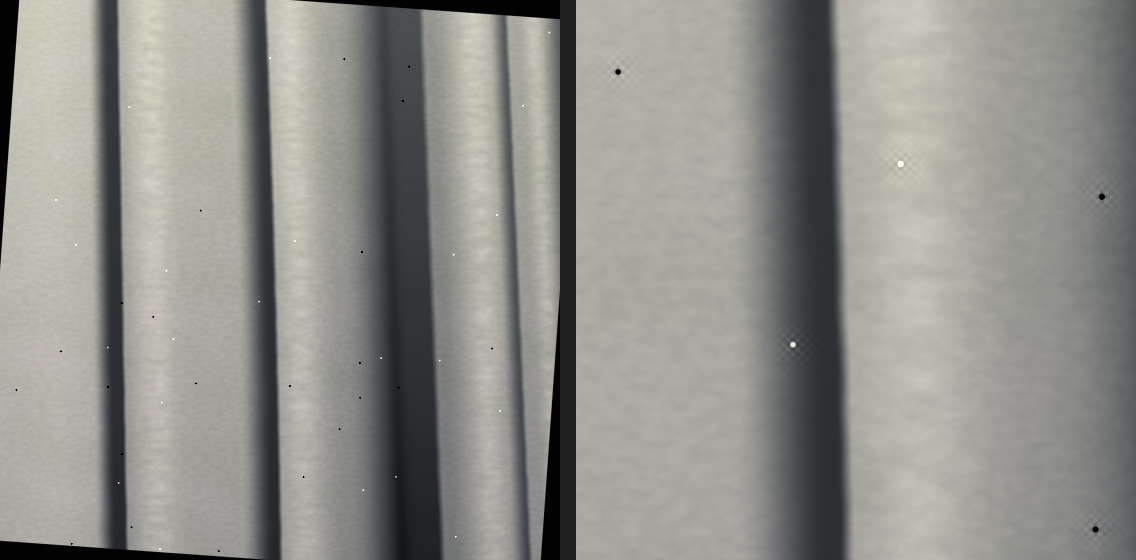
Left, the full canvas; right, a detail of the centre.
Write a Shadertoy shader that draws this texture.

```glsl
// Soft vertical folds of pale grey cloth on a slightly turned square sheet.
// A one dimensional brightness profile is fanned out towards the bottom, then
// tinted, mottled with gradient noise and dusted with small specks.

#define TURN 0.071          // rotation of the sheet, radians
#define EDGE_BLUR 0.0013    // softness of the sheet border
#define FAN 0.0398          // how far the folds spread downwards
#define LEAN 0.0087         // common sideways drift of the folds
#define FADE 0.13           // loss of light from top to bottom
#define GRAIN 0.030         // strength of the fine mottling
#define CLOUD 0.022         // strength of the broad mottling
#define SPECK_CELLS 12.0    // speck grid cells per side
#define SPECK_SHARE 0.27    // share of cells that hold a speck
#define SPECK_RADIUS 0.0017
#define BORDER vec3(0.008, 0.008, 0.012)

vec2 hash2(vec2 p) {
    vec3 q = fract(vec3(p.xyx) * vec3(0.1031, 0.1030, 0.0973));
    q += dot(q, q.yzx + 33.33);
    return fract((q.xx + q.yz) * q.zy);
}

// Gradient noise, roughly -0.7 to 0.7
float slopeAt(vec2 cell, vec2 offset) {
    float angle = 6.2832 * hash2(cell + 71.0).x;
    return dot(vec2(cos(angle), sin(angle)), offset);
}

float gradientNoise(vec2 p) {
    vec2 i = floor(p), f = fract(p);
    vec2 u = f * f * f * (f * (f * 6.0 - 15.0) + 10.0);
    vec2 r = vec2(1.0, 0.0);
    float low = mix(slopeAt(i, f), slopeAt(i + r.xy, f - r.xy), u.x);
    float high = mix(slopeAt(i + r.yx, f - r.yx), slopeAt(i + r.xx, f - r.xx), u.x);
    return mix(low, high, u.y);
}

float ridge(float s, float centre, float width) {
    float d = (s - centre) / width;
    return exp(-d * d);
}

// Shadow that deepens gradually and ends at a crisp right edge
float foldShadow(float s, float start, float core, float edge, float blur) {
    return smoothstep(start, core, s) * (1.0 - smoothstep(edge - blur, edge + blur, s));
}

float clothLight(float s, float down, float wobble) {
    float light = mix(0.775, 0.65, s) - FADE * down;

    // Rounded crests
    light += 0.035 * ridge(s, 0.09, 0.06);
    light += (0.075 + wobble) * ridge(s, 0.268, 0.028);
    light += (0.095 + wobble) * ridge(s, 0.517, 0.030);
    light += (0.120 + wobble) * ridge(s, 0.842, 0.030);
    light += (0.100 + wobble) * ridge(s, 0.950, 0.016);

    // Half shade beside the crests
    light -= 0.05 * ridge(s, 0.215, 0.015);
    light -= 0.06 * ridge(s, 0.595, 0.035);
    light -= 0.10 * ridge(s, 0.765, 0.030);

    // Deep folds
    float dark = mix(0.235, 0.150, down);
    float hollow = mix(0.310, 0.125, down) - 0.05 * ridge(s, 0.682, 0.014);
    light = mix(light, dark, foldShadow(s, 0.155, 0.192, 0.2100, 0.0045));
    light = mix(light, dark, foldShadow(s, 0.408, 0.464, 0.4745, 0.0050));
    light = mix(light, hollow, foldShadow(s, 0.590, 0.688, 0.7520, 0.0070));
    light = mix(light, dark, 0.75 * foldShadow(s, 0.870, 0.902, 0.9030, 0.0050));
    return mix(light, dark, 0.75 * smoothstep(0.960, 1.005, s));
}

// Signed change of brightness: bright or black dots with a faint ripple
float specks(vec2 uv) {
    vec2 cell = floor(uv * SPECK_CELLS);
    vec2 pick = hash2(cell + 5.0);
    vec2 spot = (cell + 0.15 + 0.7 * hash2(cell + 19.0)) / SPECK_CELLS;
    vec2 d = uv - spot;
    float r = length(d);
    float dot1 = 1.0 - smoothstep(SPECK_RADIUS * 0.5, SPECK_RADIUS * 1.4, r);
    float ripple = cos(d.x * 1100.0) * cos(d.y * 1100.0) * exp(-r * 170.0);
    float tone = pick.y < 0.5 ? -0.8 : 0.6;
    return step(pick.x, SPECK_SHARE) * (tone * dot1 + 0.10 * ripple * (1.0 - dot1));
}

void mainImage(out vec4 fragColor, in vec2 fragCoord) {
    vec2 uv = fragCoord / iResolution.xy;
    float down = 1.0 - uv.y;

    // Fanned coordinate across the folds
    float s = (uv.x - LEAN * down) / (1.0 + FAN * down);
    s -= 0.003 * sin(3.1416 * down) * ridge(s, 0.46, 0.12);
    s += 0.0012 * gradientNoise(uv * vec2(6.0, 28.0));

    // Mottled cloth light
    float wobble = 0.06 * gradientNoise(uv * vec2(25.0, 75.0) + 9.0);
    float light = clothLight(s, down, wobble);
    float grain = gradientNoise(uv * vec2(75.0, 130.0))
                + 0.6 * gradientNoise(uv * vec2(170.0, 230.0) + 40.0);
    float cloud = gradientNoise(uv * vec2(9.0, 13.0) + 3.0);
    light += (GRAIN * grain + CLOUD * cloud) * smoothstep(0.05, 0.65, light);
    light = clamp(light + specks(uv), 0.0, 1.0);

    // Cool shadows, warm lights, a trace of lilac lower down
    vec3 tint = mix(vec3(0.95, 1.01, 1.07), vec3(1.015, 1.005, 0.945), smoothstep(0.1, 0.75, light));
    tint += vec3(0.006, -0.008, 0.018) * (smoothstep(0.2, 0.8, down) - 0.3 + cloud);
    vec3 cloth = light * tint;

    // Turned sheet on black
    vec2 p = uv - 0.5;
    float c = cos(TURN), n = sin(TURN);
    vec2 q = abs(vec2(c * p.x - n * p.y, n * p.x + c * p.y));
    float outside = smoothstep(-EDGE_BLUR, EDGE_BLUR, max(q.x, q.y) - 0.5);
    fragColor = vec4(mix(cloth, BORDER, outside), 1.0);
}
```
